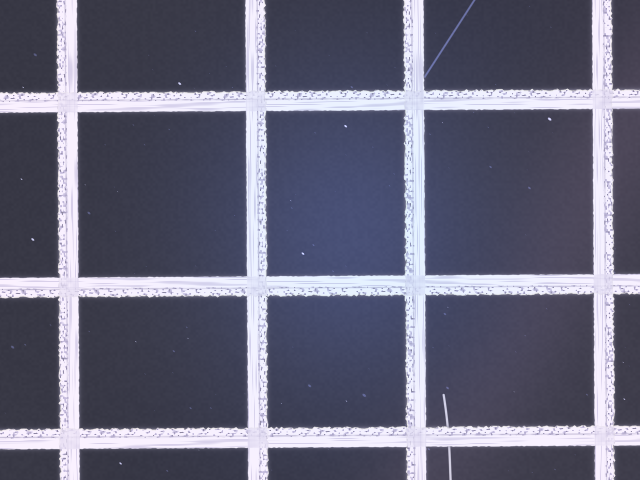
Give the GLSL for this pattern, as a WebGL 1 fragment shader.

```glsl
precision highp float;
uniform vec2 u_resolution;

#define PERIOD vec2(0.7222, 0.7014)
#define NARROW_CENTER vec2(0.6997, 0.2465)
#define NARROW_HALF vec2(0.165, 0.158)
#define BAR_HALF 0.0205
#define TILT 0.006
#define DARK vec3(0.215, 0.215, 0.265)
#define BLUE vec3(0.28, 0.31, 0.46)
#define MAUVE vec3(0.32, 0.29, 0.36)
#define WHITE vec3(0.98, 0.97, 1.0)
#define LAVENDER vec3(0.78, 0.76, 0.87)
#define GREY vec3(0.46, 0.45, 0.53)

float hash(vec2 p) {
  return fract(sin(dot(p, vec2(127.1, 311.7))) * 43758.545);
}

float noise(vec2 p) {
  vec2 i = floor(p), f = fract(p);
  f = f * f * (3.0 - 2.0 * f);
  return mix(mix(hash(i), hash(i + vec2(1.0, 0.0)), f.x),
             mix(hash(i + vec2(0.0, 1.0)), hash(i + 1.0), f.x), f.y);
}

float segmentDistance(vec2 p, vec2 a, vec2 b) {
  vec2 d = b - a;
  return length(p - a - d * clamp(dot(p - a, d) / dot(d, d), 0.0, 1.0));
}

// Bar colour in rgb, coverage in a; negative offset is the gritty side
vec4 bar(float offset, float along, float seed, float aa) {
  float gritSide = 1.0 - smoothstep(-0.004, 0.0, offset);
  float across = offset + seed;
  float jag = (noise(vec2(along * 190.0, seed * 9.0)) - 0.5) * mix(0.0014, 0.0042, gritSide);
  float edge = abs(offset) + jag;
  float cover = 1.0 - smoothstep(BAR_HALF - aa, BAR_HALF + aa, edge);

  // Polished side: long soft streaks
  float streak = noise(vec2(along * 14.0, across * 420.0));
  vec3 smoothCol = mix(WHITE, LAVENDER, 0.65 * smoothstep(0.45, 0.9, streak));

  // Rough side: bright grains with dark pits
  float grain = noise(vec2(along * 230.0, across * 330.0));
  vec3 gritCol = mix(WHITE, LAVENDER, smoothstep(0.45, 0.75, grain));
  gritCol = mix(gritCol, GREY, 0.7 * smoothstep(0.72, 0.92, grain));
  vec3 col = mix(smoothCol, gritCol, gritSide);

  // Central groove and pale yellow rough rim
  float groove = exp(-pow((offset + 0.004) / 0.0016, 2.0));
  col = mix(col, LAVENDER * 0.9, groove * (0.25 + 0.55 * noise(vec2(along * 90.0, seed))));
  float rim = gritSide * smoothstep(0.0165, 0.0205, edge);
  col = mix(col, vec3(0.88, 0.88, 0.78), 0.45 * rim);
  return vec4(col, cover);
}

// Sparse dust, one candidate per square
float dust(vec2 p, float scale, float rarity, float aa) {
  vec2 id = floor(p * scale);
  float size = hash(id + 7.3);
  vec2 spot = 0.2 + 0.6 * vec2(hash(id + 1.7), hash(id + 4.1));
  vec2 d = (fract(p * scale) - spot) / scale;
  d.x += d.y * 0.5;
  float radius = 0.0008 + 0.0025 * pow(size, 6.0);
  float dot = 1.0 - smoothstep(radius - aa, radius + aa, length(d));
  return dot * step(rarity, hash(id + 2.9)) * (0.3 + 0.7 * size);
}

float scratch(vec2 p, vec2 a, vec2 b, float width, float aa) {
  return 1.0 - smoothstep(width, width + 2.0 * aa, segmentDistance(p, a, b));
}

// Dark glass with a blue glow and a diagonal mauve haze
vec3 glass(vec2 p, float aa) {
  float cloud = noise(p * 3.0 + 5.0) - 0.5;
  vec2 g = (p - vec2(0.73, 0.51)) / vec2(0.34, 0.38);
  float glow = exp(-dot(g, g) * (1.0 + 0.4 * cloud));
  float haze = exp(-pow((dot(p - vec2(1.13, 0.4), vec2(0.87, -0.49)) + 0.04 * cloud) / 0.13, 2.0));
  vec3 col = mix(DARK, MAUVE, 0.6 * haze + 0.2 * smoothstep(0.8, 1.33, p.x));
  col = mix(col, BLUE, glow);
  col += 0.018 * (noise(p * 190.0) - 0.5) + 0.02 * cloud;

  float bend = 0.004 * sin((p.y - 0.02) * 16.0);
  col += vec3(0.2, 0.22, 0.35) * scratch(p, vec2(0.885, 0.84), vec2(0.995, 1.01), 0.0004, aa);
  col += 0.55 * scratch(p - vec2(bend, 0.0), vec2(0.941, -0.01), vec2(0.922, 0.177), 0.0008, aa);
  col += vec3(0.6, 0.6, 0.7) * dust(p, 9.0, 0.78, aa);
  col += vec3(0.14, 0.15, 0.24) * dust(p + 3.0, 24.0, 0.8, aa);
  return col;
}

void main() {
  vec2 p = gl_FragCoord.xy / u_resolution.y;
  float aa = 0.75 / u_resolution.y;

  // Fold alternating wide and narrow gaps around each narrow cell
  vec2 q = p + TILT * vec2(p.y - 0.5, 0.667 - p.x);
  vec2 cell = q - NARROW_CENTER + 0.5 * PERIOD;
  vec2 folded = mod(cell, PERIOD) - 0.5 * PERIOD;
  vec2 offset = abs(folded) - NARROW_HALF;
  vec2 seed = floor(cell / PERIOD) * 2.0 + step(0.0, folded) + 5.0;
  vec4 vertical = bar(offset.x, q.y, seed.x, aa);
  vec4 horizontal = bar(offset.y, q.x, seed.y + 20.0, aa);

  // Light scattered beside the bars
  vec3 col = glass(p, aa);
  vec2 gap = max(abs(offset) - BAR_HALF, 0.0);
  float halo = exp(-min(gap.x, gap.y) * 330.0);
  col = mix(col, GREY * 1.15, 0.55 * halo);

  // Bars, worn crossings and a cool tint near the glow
  float crossing = vertical.a * horizontal.a;
  vec3 metal = mix(horizontal.rgb, vertical.rgb, vertical.a / max(vertical.a + horizontal.a, 0.001));
  metal = mix(metal, mix(LAVENDER, WHITE, 0.35 + 0.5 * noise(q * 110.0)), 0.6 * crossing);
  float cool = exp(-dot(p - vec2(0.78, 0.55), p - vec2(0.78, 0.55)) * 7.0);
  metal *= mix(vec3(1.0, 0.975, 1.0), vec3(0.91, 0.98, 1.02), cool);
  col = mix(col, metal, max(vertical.a, horizontal.a));
  gl_FragColor = vec4(clamp(col, 0.0, 1.0), 1.0);
}
```
